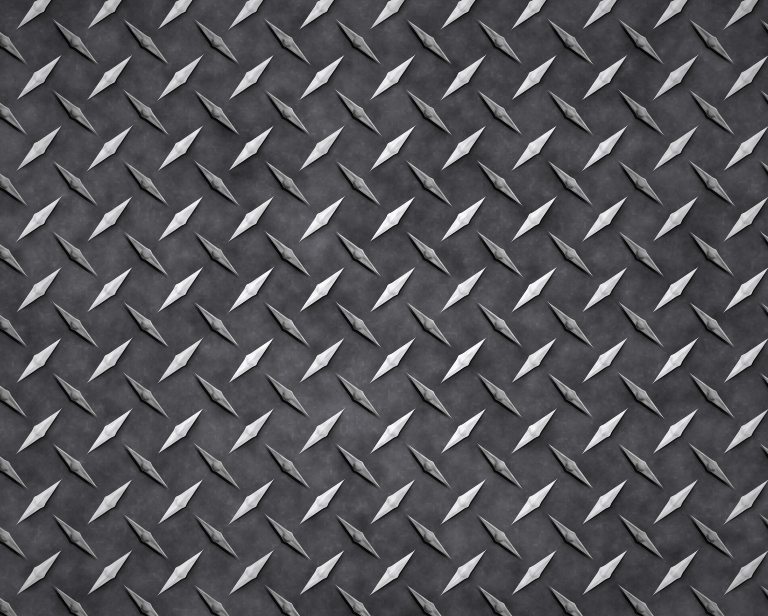
This texture is drawn by a Shadertoy shader. Its source:

```glsl
// Steel tread plate: a square lattice of raised lozenges leaning alternately, on mottled dark metal.

float hash(vec2 p) {
    p = fract(p * vec2(0.1031, 0.1137));
    p += dot(p, p.yx + 33.33);
    return fract((p.x + p.y) * p.x * 17.0);
}

float noise(vec2 p) {
    vec2 i = floor(p), f = fract(p);
    f = f * f * (3.0 - 2.0 * f);
    return mix(mix(hash(i), hash(i + vec2(1, 0)), f.x),
               mix(hash(i + vec2(0, 1)), hash(i + vec2(1, 1)), f.x), f.y);
}

float fbm(vec2 p) {
    float sum = 0.0, amp = 0.5;
    for (int i = 0; i < 5; i++) {
        sum += amp * noise(p);
        p = mat2(1.6, 1.2, -1.2, 1.6) * p + 7.3;
        amp *= 0.55;
    }
    return sum;
}

float bell(float x) { return exp(-x * x); }

// Turns a cell offset into (along, across); positive across faces up.
vec2 studAxes(vec2 p, float lean) {
    return vec2(p.x + lean * p.y, p.y - lean * p.x) * 0.7071;
}

// Approximate signed distance to a pointed lozenge with a swollen middle.
float lozenge(vec2 s, float halfWidth) {
    float taper = 1.0 - pow(abs(s.x) / 0.445, 1.12);
    return (abs(s.y) - halfWidth * taper - 0.012 * bell(s.x * 24.0)) * 0.97;
}

// Lays one family of studs, with their shadows, over the plate.
vec3 addStuds(vec3 plate, vec2 q, float lean, float halfWidth, float dull, float px) {
    vec2 id = floor(q + 0.5), p = q - id;
    vec2 s = studAxes(p, lean);
    float body = lozenge(s, halfWidth);

    // Crisp shadow on the lower side, fading out before the tips
    float crisp = lozenge(s + vec2(0.0, mix(0.018, 0.034, dull)), halfWidth);
    float fade = 1.0 - smoothstep(0.24, 0.43, abs(s.x));
    float depth = mix(0.60, 0.85, dull) * (0.3 + 0.7 * fade);
    plate *= 1.0 - depth * (1.0 - smoothstep(-0.008, 0.012, crisp));
    float soft = lozenge(s + vec2(0.0, 0.04), halfWidth);
    plate *= 1.0 - 0.28 * fade * (1.0 - smoothstep(-0.02, 0.06, soft));

    // Bright studs: two near-white facets split by a wavy ridge
    float grain = noise(s * vec2(14.0, 50.0) + id * 5.7) - 0.5;
    float facet = smoothstep(-0.02, 0.015, s.y - 0.012 * sin(s.x * 14.0));
    float bright = mix(0.79, 0.91, facet) + 0.10 * grain;

    // Dull studs: grey body, pale upper rim and a dark groove beside it
    float rim = smoothstep(-0.022, -0.010, body);
    float groove = bell((s.y - 0.012) / 0.014) * smoothstep(0.05, 0.09, abs(s.x));
    float grey = 0.57 + rim * mix(-0.10, 0.15, step(0.0, s.y));
    grey += 0.16 * grain - 0.13 * groove * (1.0 - rim);

    // Round knob, lit from the upper right and outlined in shade
    vec2 k = p / 0.062;
    float dome = bell(1.22 * length(k));
    float outline = bell((length(k) - 1.0) / 0.3) * smoothstep(-0.3, 0.8, -k.x - k.y);
    float tone = mix(bright, grey, dull);
    tone += dome * (k.x + k.y) * mix(0.06, 0.16, dull) - outline * mix(0.08, 0.26, dull);
    tone *= 0.96 + 0.08 * hash(id + 3.1);

    vec3 metal = clamp(tone, 0.08, 0.95) * vec3(0.995, 0.995, 1.005);
    return mix(plate, metal, 1.0 - smoothstep(-px, px, body));
}

void mainImage(out vec4 fragColor, in vec2 fragCoord) {
    vec2 uv = fragCoord / iResolution.xy;
    vec2 q = fragCoord / iResolution.y * 8.71;
    float px = 0.55 * 8.71 / iResolution.y;

    // Mottled plate: broad clouds, fine stains, grit and scattered pale flecks
    float clouds = fbm(q * 0.9 + 4.0);
    float stains = fbm(q * 4.5 + 21.0);
    float grit = noise(q * 38.0) - 0.5;
    float flecks = smoothstep(0.72, 0.9, noise(q * 22.0)) * stains;
    float shade = 0.287 + 0.14 * (clouds - 0.52) + 0.17 * (stains - 0.52);
    shade += 0.025 * grit + 0.05 * flecks;

    // Dents catch light between the studs
    vec2 dent = q - vec2(0.553, 0.12);
    shade += 0.018 * cos(6.2832 * dent.x) * cos(6.2832 * dent.y);
    vec3 color = shade * vec3(0.985, 0.975, 1.035);

    // Dull studs lean left, bright studs lean right
    color = addStuds(color, q - vec2(0.068, 0.12), -1.0, 0.070, 1.0, px);
    color = addStuds(color, q - vec2(0.553, 0.615), 1.0, 0.084, 0.0, px);

    // Darkened corners
    vec2 c = uv - 0.5;
    color *= 1.05 - 0.50 * dot(c, c);
    fragColor = vec4(color, 1.0);
}
```
